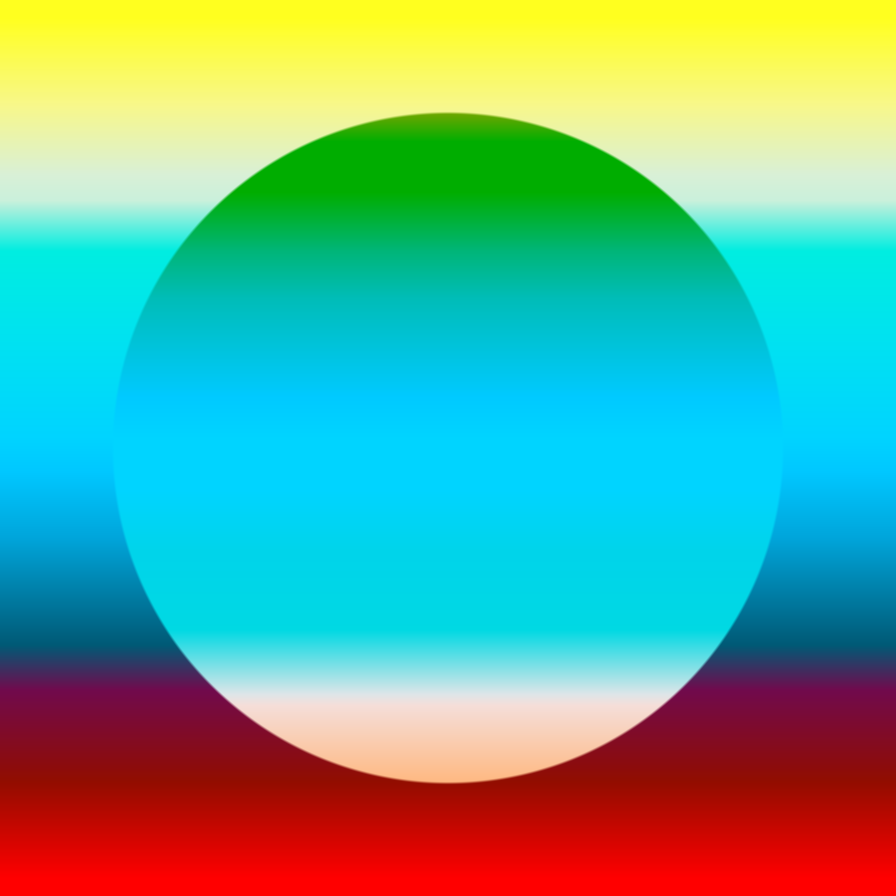
Give the GLSL for this background, as a Shadertoy shader.

```glsl
// Fades the running colour to the next one between two depths
void fadeTo(inout vec3 color, float depth, float start, float end, vec3 next) {
    color = mix(color, next, clamp((depth - start) / (end - start), 0.0, 1.0));
}

// Yellow sky, cyan band, dark sea and red ground
vec3 backdrop(float depth) {
    vec3 color = vec3(1.0, 1.0, 0.12);
    fadeTo(color, depth, 0.020, 0.117, vec3(0.97, 0.97, 0.54));
    fadeTo(color, depth, 0.117, 0.195, vec3(0.85, 0.94, 0.84));
    fadeTo(color, depth, 0.195, 0.224, vec3(0.79, 0.94, 0.86));
    fadeTo(color, depth, 0.224, 0.280, vec3(0.0, 0.93, 0.88));
    fadeTo(color, depth, 0.280, 0.391, vec3(0.0, 0.88, 0.95));
    fadeTo(color, depth, 0.391, 0.488, vec3(0.0, 0.83, 1.0));
    fadeTo(color, depth, 0.488, 0.527, vec3(0.0, 0.78, 1.0));
    fadeTo(color, depth, 0.527, 0.599, vec3(0.0, 0.65, 0.86));
    fadeTo(color, depth, 0.599, 0.720, vec3(0.0, 0.35, 0.46));
    fadeTo(color, depth, 0.720, 0.770, vec3(0.44, 0.04, 0.30));
    fadeTo(color, depth, 0.770, 0.872, vec3(0.57, 0.05, 0.0));
    fadeTo(color, depth, 0.872, 0.980, vec3(1.0, 0.0, 0.0));
    return color;
}

// Green cap, blue body and peach base
vec3 discColor(float depth) {
    vec3 color = vec3(0.45, 0.65, 0.0);
    fadeTo(color, depth, 0.125, 0.158, vec3(0.0, 0.68, 0.0));
    fadeTo(color, depth, 0.215, 0.280, vec3(0.0, 0.71, 0.47));
    fadeTo(color, depth, 0.280, 0.333, vec3(0.0, 0.74, 0.72));
    fadeTo(color, depth, 0.333, 0.443, vec3(0.0, 0.79, 1.0));
    fadeTo(color, depth, 0.443, 0.488, vec3(0.0, 0.83, 1.0));
    fadeTo(color, depth, 0.547, 0.612, vec3(0.0, 0.83, 0.92));
    fadeTo(color, depth, 0.612, 0.703, vec3(0.0, 0.85, 0.89));
    fadeTo(color, depth, 0.703, 0.775, vec3(0.87, 0.90, 0.91));
    fadeTo(color, depth, 0.775, 0.787, vec3(0.96, 0.87, 0.85));
    fadeTo(color, depth, 0.787, 0.875, vec3(1.0, 0.72, 0.50));
    return color;
}

void mainImage(out vec4 fragColor, in vec2 fragCoord) {
    vec2 uv = fragCoord / iResolution.xy;
    float depth = 1.0 - uv.y;

    // Centred disc with a soft rim
    float discEdge = length(uv - 0.5) - 0.374;
    float softness = max(0.002, 1.0 / iResolution.y);
    float coverage = 1.0 - smoothstep(-softness, softness, discEdge);

    fragColor = vec4(mix(backdrop(depth), discColor(depth), coverage), 1.0);
}
```
